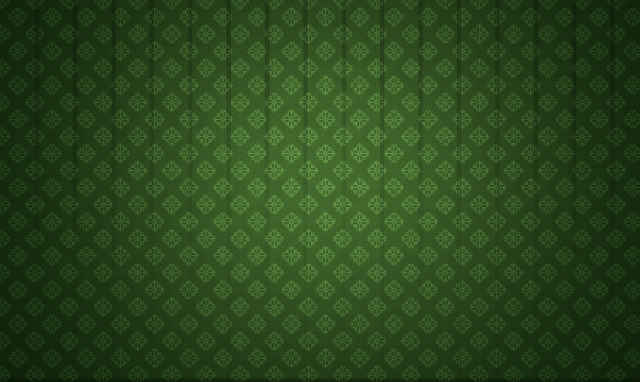
A Shadertoy shader for this pattern:

```glsl
// Green damask wallpaper: staggered eight-armed rosettes over seamed panels, lit from the middle.

vec2 hashGradient(vec2 cell) {
    float angle = 6.2832 * fract(sin(dot(cell, vec2(127.1, 311.7))) * 43758.5);
    return vec2(cos(angle), sin(angle));
}

float gradientNoise(vec2 p) {
    vec2 i = floor(p), f = fract(p);
    vec2 u = f * f * f * (f * (f * 6.0 - 15.0) + 10.0);
    float low = mix(dot(hashGradient(i), f),
                    dot(hashGradient(i + vec2(1, 0)), f - vec2(1, 0)), u.x);
    float high = mix(dot(hashGradient(i + vec2(0, 1)), f - vec2(0, 1)),
                     dot(hashGradient(i + vec2(1, 1)), f - vec2(1, 1)), u.x);
    return mix(low, high, u.y);
}

float segment(vec2 p, vec2 a, vec2 b) {
    vec2 pa = p - a, ba = b - a;
    return length(pa - ba * clamp(dot(pa, ba) / dot(ba, ba), 0.0, 1.0));
}

// One arm along +x: stem, forked branch and a bead at each fork
float arm(vec2 p, float reach) {
    p.y = abs(p.y);
    float stem = segment(p, vec2(0.12, 0.0), vec2(reach, 0.0));
    float branch = segment(p, vec2(reach - 0.36, 0.0), vec2(reach - 0.2, 0.17));
    float bead = length(p - vec2(reach - 0.17, 0.19)) - 0.05;
    return min(stem, min(branch, bead));
}

// Rosette of unit radius, folded into one eighth; the diagonal arms are shorter
float rosette(vec2 p) {
    float ring = abs(length(p) - 0.14);
    p = abs(p);
    if (p.y > p.x) p = p.yx;
    vec2 diagonal = vec2(p.x + p.y, p.x - p.y) * 0.7071;
    return min(ring, min(arm(p, 1.03), arm(diagonal, 0.86))) - 0.05;
}

// Offset from the nearest point of a staggered lattice
vec2 staggered(vec2 p, vec2 period) {
    vec2 a = (fract(p / period + 0.5) - 0.5) * period;
    vec2 b = (fract(p / period) - 0.5) * period;
    return dot(a, a) < dot(b, b) ? a : b;
}

void mainImage(out vec4 fragColor, in vec2 fragCoord) {
    vec2 p = (fragCoord - 0.5 * iResolution.xy) / iResolution.y;
    float pixel = 1.0 / iResolution.y;

    // Light pooled slightly above the centre
    vec2 q = p - vec2(0.01, 0.05);
    float glow = exp(-dot(q * q, vec2(2.7, 3.4)));
    vec3 color = mix(vec3(0.045, 0.12, 0.03), vec3(0.268, 0.415, 0.183), glow);

    // Printed rosettes with slightly worn ink
    float radius = 0.0245;
    vec2 offset = staggered(p - vec2(0.0145, 0.009), vec2(0.0895, 0.0893));
    float d = rosette(offset / radius) * radius;
    float ink = 1.0 - smoothstep(-0.6 * pixel, 0.6 * pixel, d);
    ink *= 0.92 + 0.2 * gradientNoise(p * 45.0);
    color = mix(color, color * 1.38 + vec3(0.045, 0.04, 0.04), ink);

    // Panel seams: a faint band between two thin lines, fading downwards
    float seam = abs(fract((p.x + 0.038) / 0.1005 + 0.5) - 0.5) * 0.1005;
    float fade = mix(0.2, 1.0, smoothstep(-0.3, 0.45, p.y));
    float band = 1.0 - smoothstep(0.0042 - pixel, 0.0042 + pixel, seam);
    float edge = 1.0 - smoothstep(0.0, 0.0006 + pixel, abs(seam - 0.0037));
    color *= 1.0 - fade * (0.13 * band + 0.18 * edge);

    // Mottled paper and fine grain
    color *= 1.0 + 0.06 * gradientNoise(p * 30.0) + 0.1 * gradientNoise(p * 190.0);

    // Shadow along the bottom edge
    color *= mix(0.65, 1.0, smoothstep(0.0, 0.014, p.y + 0.5));

    fragColor = vec4(color, 1.0);
}
```
